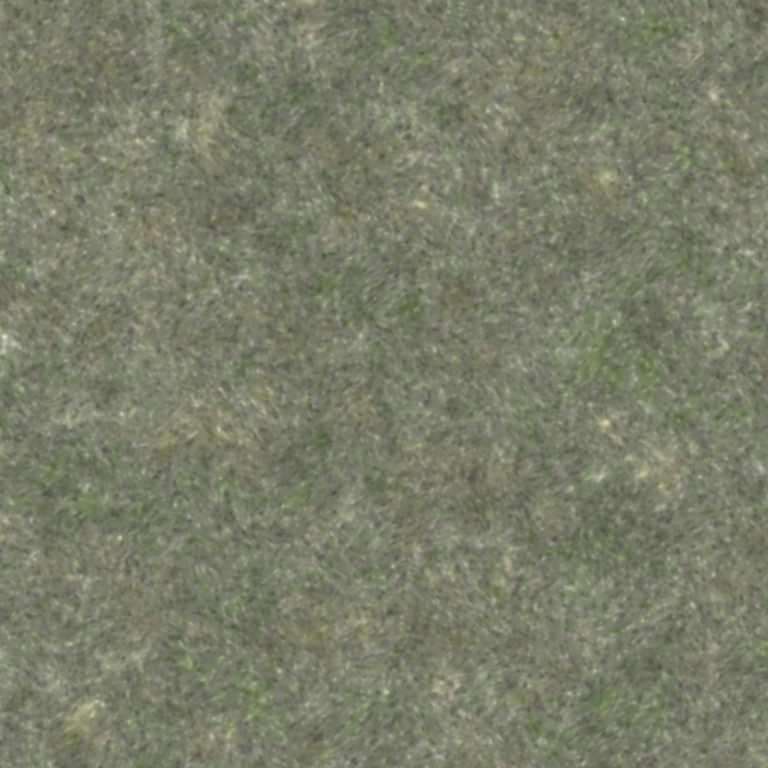
This texture is drawn by a WebGL 2 fragment shader. Its source:

```glsl
#version 300 es
precision highp float;
// Mossy, weathered ground seen from above: soft grey-green litter with pale flecks.
// Every scale, from broad patches to fine blades, is cellular noise made of
// randomly turned soft ellipses, each carrying its own tone and hue.

uniform vec2 u_resolution;
out vec4 fragColor;

const vec3 GROUND = vec3(0.474, 0.486, 0.418);
const vec3 LIGHT = vec3(1.0, 1.0, 0.93);
const vec3 MOSS = vec3(-0.35, 0.28, -0.75);
const vec3 STRAW = vec3(0.60, 0.30, -0.25);
const vec3 ASH = vec3(0.25, -0.20, 0.50);

vec3 hash3(vec2 cell, float seed) {
  vec3 q = fract(vec3(cell.xyx + seed * 17.3) * vec3(0.1031, 0.1030, 0.0973));
  q += dot(q, q.yxz + 33.33);
  return fract((q.xxy + q.yzz) * q.zyx);
}

// Sum of soft ellipses, one per cell: x = signed tone, y = signed hue.
vec2 scatter(vec2 p, vec2 halfSize, float seed) {
  vec2 home = floor(p);
  vec2 sum = vec2(0.0);
  for (int j = -1; j <= 1; j++) {
    for (int i = -1; i <= 1; i++) {
      vec2 cell = home + vec2(i, j);
      vec3 place = hash3(cell, seed);
      vec3 look = hash3(cell, seed + 5.7);
      float angle = place.z * 6.2832;
      vec2 axis = vec2(cos(angle), sin(angle));
      vec2 d = p - cell - place.xy;
      vec2 local = vec2(dot(d, axis), dot(d, vec2(-axis.y, axis.x))) / halfSize;
      sum += (look.xy * 2.0 - 1.0) * exp(-dot(local, local));
    }
  }
  return sum;
}

// Bends the cell grid so that its rows do not show.
vec2 warp(vec2 p, float amount) {
  return p + amount * vec2(sin(p.y * 23.0 + 1.3) + sin(p.y * 41.0 + p.x * 17.0),
                           sin(p.x * 19.0 + 0.4) + sin(p.x * 37.0 - p.y * 13.0));
}

// Positive hue turns to the first tint, negative hue to the second.
vec3 tint(float hue, vec3 first, vec3 second) {
  return first * max(hue, 0.0) + second * max(-hue, 0.0);
}

void main() {
  vec2 uv = gl_FragCoord.xy / min(u_resolution.x, u_resolution.y);
  vec2 p = warp(uv, 0.004);

  // Broad patches and clumps
  vec2 patches = scatter(p * 7.0, vec2(0.52, 0.40), 1.0);
  vec2 clumps = scatter(p * 19.0, vec2(0.52, 0.36), 2.0);
  vec2 tufts = scatter(p * 36.0, vec2(0.52, 0.32), 3.0);

  // Blades and grains
  vec2 stems = scatter(p * 62.0, vec2(0.50, 0.26), 4.0);
  vec2 blades = scatter(p * 98.0, vec2(0.48, 0.30), 5.0);
  vec2 grains = scatter(p * 145.0, vec2(0.46, 0.34), 6.0);

  // Pale flecks gather where clumps are bright
  float cluster = smoothstep(0.05, 0.75, clumps.x + 0.5 * patches.x);
  float flecks = cluster * max(stems.x + 0.6 * tufts.x, 0.0);

  float tone = 0.034 * patches.x + 0.041 * clumps.x + 0.045 * tufts.x
             + 0.064 * stems.x + 0.094 * blades.x + 0.080 * grains.x;
  tone += 1.2 * tone * tone + 0.080 * flecks;

  // Patches drift between moss and straw, blades between moss and ash
  float patchHue = 0.036 * patches.y + 0.048 * clumps.y + 0.040 * tufts.y
                 - 0.045 * flecks;
  float bladeHue = 0.035 * stems.y + 0.060 * blades.y + 0.034 * grains.y;

  vec3 color = GROUND + LIGHT * tone;
  color += tint(patchHue, MOSS, STRAW) + tint(bladeHue, MOSS, ASH);
  fragColor = vec4(clamp(color, 0.0, 1.0), 1.0);
}
```
